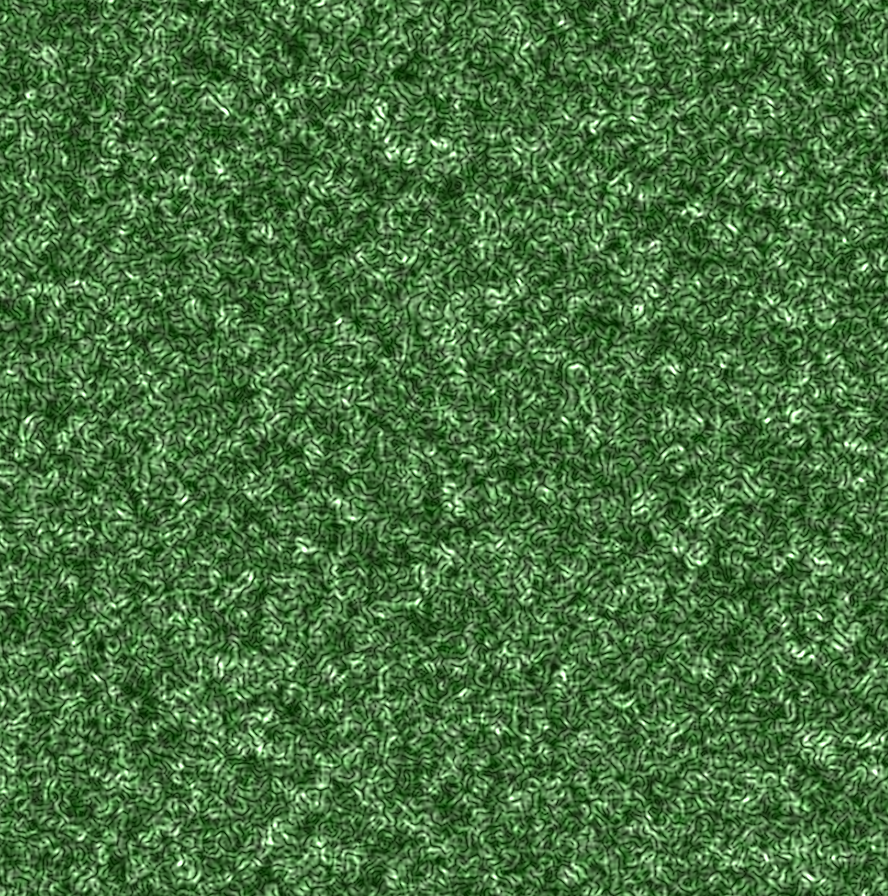
Give the GLSL for this texture, as a Shadertoy shader.

```glsl
#define CURL_CELLS 80.0      // noise cells per canvas height
#define FINE_RATIO 1.9       // frequency of the finer octave
#define FINE_WEIGHT 0.4
#define EDGE_STEP 0.0022     // reach of the slope samples
#define SLOPE_SCALE 0.53     // typical slope, maps to a mid tone
#define PATCH_CELLS 24.0
#define PATCH_DEPTH 0.5
#define THREAD_DEPTH 0.45
#define TINT_DEPTH 0.09
#define GLINT 0.12           // extra lift of the steepest edges
#define SHADE_GREEN vec3(-0.010, 0.130, -0.035)
#define LIGHT_GREEN vec3(0.225, 0.250, 0.220)

// Random vector in [-1, 1]^2 for a lattice point
vec2 latticeGradient(vec2 cell) {
    uvec2 v = uvec2(ivec2(cell) + 4096) * 1664525u + 1013904223u;
    v.x += v.y * 1664525u;
    v.y += v.x * 1664525u;
    v ^= v >> 16u;
    v.x += v.y * 1664525u;
    v.y += v.x * 1664525u;
    v ^= v >> 16u;
    return vec2(v & 65535u) / 32767.5 - 1.0;
}

float gradientNoise(vec2 p) {
    vec2 cell = floor(p);
    vec2 f = p - cell;
    vec2 w = f * f * f * (f * (f * 6.0 - 15.0) + 10.0);
    vec2 e = vec2(1.0, 0.0);
    float a = dot(latticeGradient(cell), f);
    float b = dot(latticeGradient(cell + e.xy), f - e.xy);
    float c = dot(latticeGradient(cell + e.yx), f - e.yx);
    float d = dot(latticeGradient(cell + e.xx), f - e.xx);
    return mix(mix(a, b, w.x), mix(c, d, w.x), w.y);
}

// Two octaves of bumps whose slopes form the curls
float bumps(vec2 uv) {
    vec2 p = uv * CURL_CELLS;
    return gradientNoise(p) + FINE_WEIGHT * gradientNoise(p * FINE_RATIO + 37.3);
}

// Steepness per noise cell: bright rings around dark summits and pits
float steepness(vec2 uv) {
    vec2 e = vec2(EDGE_STEP, 0.0);
    vec2 rise = vec2(bumps(uv + e.xy) - bumps(uv - e.xy),
                     bumps(uv + e.yx) - bumps(uv - e.yx));
    return length(rise) / (2.0 * EDGE_STEP * CURL_CELLS);
}

// Fine crossing streaks along both axes
float threads(vec2 uv) {
    return gradientNoise(uv * vec2(60.0, 220.0) + 11.7)
         + gradientNoise(uv * vec2(220.0, 60.0) + 73.1);
}

void mainImage(out vec4 fragColor, in vec2 fragCoord) {
    vec2 uv = fragCoord / iResolution.y;

    // Curl brightness with soft patches and woven grain
    float tone = steepness(uv) / SLOPE_SCALE;
    tone *= 1.0 + PATCH_DEPTH * gradientNoise(uv * PATCH_CELLS + 5.4);
    tone *= 1.0 + THREAD_DEPTH * threads(uv);
    float peak = max(tone - 2.0, 0.0);
    tone += GLINT * peak * peak;

    // Green ramp, drifting between vivid and greyish
    vec3 color = SHADE_GREEN + LIGHT_GREEN * tone;
    float tint = gradientNoise(uv * CURL_CELLS * 0.8 + 151.9);
    color += TINT_DEPTH * tint * vec3(1.0, -0.4, 1.0);

    fragColor = vec4(clamp(color, 0.0, 1.0), 1.0);
}
```
